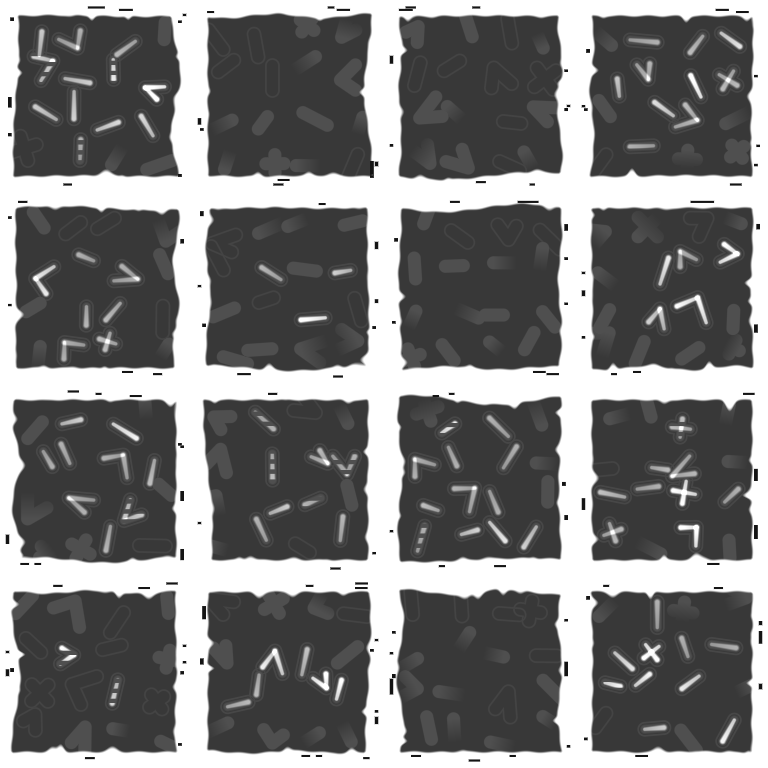
This pattern is drawn by a Shadertoy shader. Its source:

```glsl
// A grid of dark worn tiles on white, each scattered with dim and glowing rods.
// Rods sit on a jittered grid per tile; rims are layered sines with soft nicks.
// Every cell is self-contained, so the whole canvas tiles seamlessly.

#define TILES 4.0          // repeats across and down
#define TILE_HALF 0.418    // half width of a tile, in cells
#define RIM_WOBBLE 0.024   // largest swell of a rim
#define ROD_PITCH 0.21     // spacing of the rod grid
#define ROD_JITTER 0.13
#define ROD_RADIUS 0.034
#define CORE_RADIUS 0.018  // glowing filament inside a rod
#define BASE 0.22
#define FILL 0.31
#define TICK 0.08
#define SEED 7.0

const float TAU = 6.28319;

vec4 rand4(vec2 cell, float n) {
    vec4 k = fract(vec4(cell + SEED, n + 3.0, cell.x + n + 11.0)
                   * vec4(0.1031, 0.1030, 0.0973, 0.1099));
    k += dot(k, k.wzxy + 33.33);
    return fract((k.xxyz + k.yzzw) * k.zywx);
}

vec2 direction(float angle) { return vec2(cos(angle), sin(angle)); }

// Distance to a segment and the position along it
vec2 segment(vec2 p, vec2 a, vec2 b) {
    vec2 ab = b - a;
    float h = clamp(dot(p - a, ab) / dot(ab, ab), 0.0, 1.0);
    return vec2(length(p - a - ab * h), h);
}

// Tapered filament brightness
float filament(vec2 s) {
    float r = CORE_RADIUS * mix(0.75, 1.15, s.y);
    return (1.0 - smoothstep(0.3 * r, r, s.x)) * mix(0.75, 1.0, s.y);
}

float rods(vec2 p, vec2 cell) {
    float tone = BASE, light = 0.0;
    float energy = smoothstep(0.08, 0.6, rand4(cell, 90.0).x);
    for (int i = 0; i < 16; i++) {
        float n = float(i);
        vec4 a = rand4(cell, n), b = rand4(cell, n + 16.0), c = rand4(cell, n + 32.0);
        vec2 center = ROD_PITCH * (vec2(i % 4, i / 4) - 1.5) + (a.xy - 0.5) * ROD_JITTER;
        float angle = TAU * a.z, len = mix(0.04, 0.072, a.w);
        vec2 dir = direction(angle), tip = center + dir * len;
        vec2 s1 = segment(p, center - dir * len, tip), s2 = vec2(1.0, 0.0);

        // Single rods, elbows and crosses
        if (b.x > 0.92) {
            vec2 side = dir.yx * vec2(-len, len);
            s2 = segment(p, center - side, center + side);
        } else if (b.x > 0.7) {
            s2 = segment(p, tip, tip + 1.7 * len * direction(angle + TAU * mix(0.25, 0.4, b.y)));
        }
        float d = min(s1.x, s2.x) - ROD_RADIUS;
        float outline = 1.0 - smoothstep(0.001, 0.008, abs(d));

        bool lit = max(abs(center.x), abs(center.y)) < 0.31 && c.x < energy;
        if (lit) {
            float slits = b.w > 0.8 ? smoothstep(-0.5, 0.1, sin(p.y * 120.0 + 40.0 * c.y)) : 1.0;
            float power = 0.38 + 0.42 * pow(b.z, 3.0);
            light += power * slits * (filament(s1) + filament(s2));
            float halo = 1.0 - smoothstep(-0.02, -0.004, d);
            tone = max(tone, BASE + max(0.06 * outline, 0.09 * halo));
        } else if (b.w < 0.3) {
            tone = max(tone, BASE + 0.045 * outline);
        } else {
            float fade = b.w > 0.65 ? s1.y : 1.0;
            tone = max(tone, mix(BASE, FILL, fade * (1.0 - smoothstep(-0.004, 0.004, d))));
        }
    }
    return min(tone + light, 1.0);
}

void mainImage(out vec4 fragColor, in vec2 fragCoord) {
    vec2 grid = fragCoord / iResolution.xy * TILES;
    vec2 cell = floor(grid), p = fract(grid) - 0.5;
    vec2 rim = vec2(0.0);
    float bleed = 0.0, ticks = 0.0;

    for (int axis = 0; axis < 2; axis++) {
        // q.x points outward, q.y runs along the side
        vec2 q = axis == 0 ? p : p.yx;
        float side = 100.0 + 10.0 * (float(axis) * 2.0 + step(0.0, q.x));
        vec4 r = rand4(cell, side);
        float swell = RIM_WOBBLE * r.x * r.x * sin(q.y * mix(5.0, 14.0, r.y) + TAU * r.z)
                    + 0.003 * sin(q.y * 43.0 + TAU * r.w);
        float nick = 0.0;
        for (int k = 1; k <= 4; k++) {
            vec4 t = rand4(cell, side + float(k)), u = rand4(cell, side + float(k) + 50.0);
            float away = (q.y - (t.x - 0.5) * 0.8) / mix(0.015, 0.035, t.y);
            nick += 0.026 * t.z * t.z * exp(-away * away);

            // Dark ticks in the gutter
            vec2 size = axis == 0 ? vec2(0.009, 0.006 + 0.035 * pow(u.z, 5.0))
                                  : vec2(0.005, mix(0.012, 0.036, u.z));
            vec2 spot = vec2(0.437 + 0.012 * floor(3.0 * u.y), (u.x - 0.5) * 0.85);
            vec2 e = abs(vec2(abs(q.x), q.y) - spot) - size;
            ticks = max(ticks, step(0.45, u.w) * (1.0 - smoothstep(-0.002, 0.003, max(e.x, e.y))));
        }
        rim[axis] = abs(q.x) - TILE_HALF - swell + nick;
        bleed = max(bleed, nick * smoothstep(0.3, 0.4, abs(q.x)));
    }

    // Slightly rounded tile with a soft rim
    rim += 0.012;
    float edge = length(max(rim, 0.0)) + min(max(rim.x, rim.y), 0.0) - 0.012;
    float gutter = smoothstep(-0.009 - 0.5 * bleed, 0.006, edge);
    float shade = mix(rods(p, cell), 1.0, gutter);
    fragColor = vec4(vec3(mix(shade, TICK, ticks)), 1.0);
}
```
